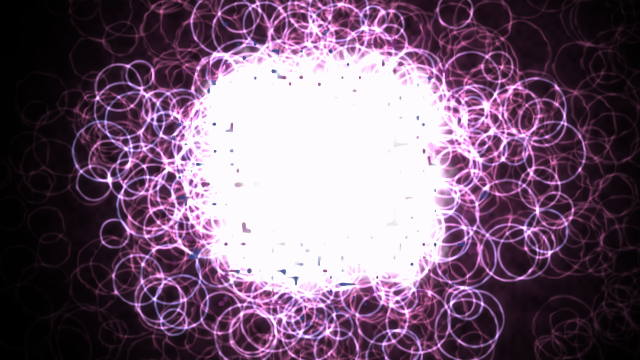
This background is drawn by a WebGL 1 fragment shader. Its source:

```glsl
precision highp float;
// A dense burst of thin violet rings around a blown-out white core on black.

uniform vec2 u_resolution;

vec3 hash3(float n) {
  vec3 p = fract(vec3(n) * vec3(0.1031, 0.1030, 0.0973));
  p += dot(p, p.yzx + 33.33);
  return fract((p.xxy + p.yzz) * p.zyx);
}

float cellHash(vec2 cell) {
  vec3 p = fract(cell.xyx * 0.1031);
  p += dot(p, p.yzx + 33.33);
  return fract((p.x + p.y) * p.z);
}

float noise(vec2 p) {
  vec2 i = floor(p);
  vec2 f = fract(p);
  f = f * f * (3.0 - 2.0 * f);
  vec2 e = vec2(0.0, 1.0);
  return mix(mix(cellHash(i), cellHash(i + e.yx), f.x),
             mix(cellHash(i + e.xy), cellHash(i + e.yy), f.x), f.y);
}

// Soft circle line with a faint halo around it.
float ring(vec2 p, float radius, float width) {
  float d = abs(length(p) - radius);
  float soft = 0.8 / u_resolution.y + 0.0015;
  float line = 1.0 - smoothstep(max(width - soft, 0.0), width + soft, d);
  return line + 0.16 * exp(-d * 110.0);
}

// Scattered offset from the core, wider than tall.
vec2 scatter(float turn, float spread) {
  float a = 6.28318 * turn;
  return spread * vec2(1.15 * cos(a), sin(a));
}

void main() {
  vec2 p = (gl_FragCoord.xy - 0.5 * u_resolution) / u_resolution.y - vec2(0.014, 0.025);
  float grain = noise(p * 22.0 + 40.0);
  float fine = noise(p * 65.0 + 90.0);

  // Plum haze, leaning to the right
  vec2 h = (p - vec2(0.06, 0.0)) * vec2(0.88, 1.0);
  vec3 color = vec3(0.38, 0.17, 0.32) * exp(-3.6 * dot(h, h)) * (0.45 + 0.5 * grain + 0.4 * fine);

  // Faint pink rings reaching towards the borders
  vec2 wobble = 0.010 * (vec2(fine, grain) - 0.5);
  float faint = 0.0;
  for (int i = 0; i < 430; i++) {
    vec3 rnd = hash3(float(i) + 11.0);
    float spread = 0.26 + 0.62 * rnd.y;
    vec2 c = scatter(rnd.x, spread) + vec2(0.05, 0.0);
    float light = 0.52 * exp(-2.0 * spread * spread);
    faint += light * ring(p + wobble - c, 0.035 + 0.06 * rnd.z, 0.0024);
  }
  color += faint * vec3(0.70, 0.36, 0.56) * (0.35 + 0.9 * fine);

  // Bright blue and orchid rings crowding the core
  for (int i = 0; i < 210; i++) {
    vec3 rnd = hash3(float(i) + 517.0);
    float spread = 0.27 + 0.30 * rnd.y * rnd.y;
    vec2 c = scatter(rnd.x, spread);
    vec3 tint = mix(vec3(0.60, 0.58, 0.95), vec3(0.85, 0.55, 0.85), fract(rnd.z * 7.0));
    float sparkle = 0.6 + 0.6 * fine;
    float light = mix(0.68, 0.55, rnd.y) * sparkle;
    color += light * tint * ring(p - c + 0.3 * wobble, 0.034 + 0.055 * rnd.z, 0.0024);
  }

  // Squarish white core dissolving into the rings
  vec2 q = p / vec2(0.35, 0.335);
  q *= q;
  float reach = pow(dot(q, q), 0.25) + 0.16 * (grain - 0.5) + 0.10 * (fine - 0.5);
  color += vec3(0.97, 0.91, 1.0) * (1.0 - smoothstep(0.76, 1.06, reach));
  color = min(color, vec3(0.995, 0.985, 1.0));

  // Ragged dark gaps left near the rim of the core
  float speck = smoothstep(0.83, 0.95, noise(p * vec2(62.0, 54.0) + 17.0));
  float band = smoothstep(0.50, 0.85, reach) * (1.0 - smoothstep(1.1, 1.4, reach));
  vec3 gapTint = mix(vec3(0.20, 0.25, 0.52), vec3(0.48, 0.18, 0.45), step(0.5, grain));
  color = mix(color, gapTint, 0.85 * speck * band);

  // Darkened left and right borders, strongest on the left
  float border = length((p - vec2(0.05, 0.0)) * vec2(1.0, 1.05));
  color *= 1.0 - 0.8 * smoothstep(0.66, 1.0, border);
  gl_FragColor = vec4(color, 1.0);
}
```
